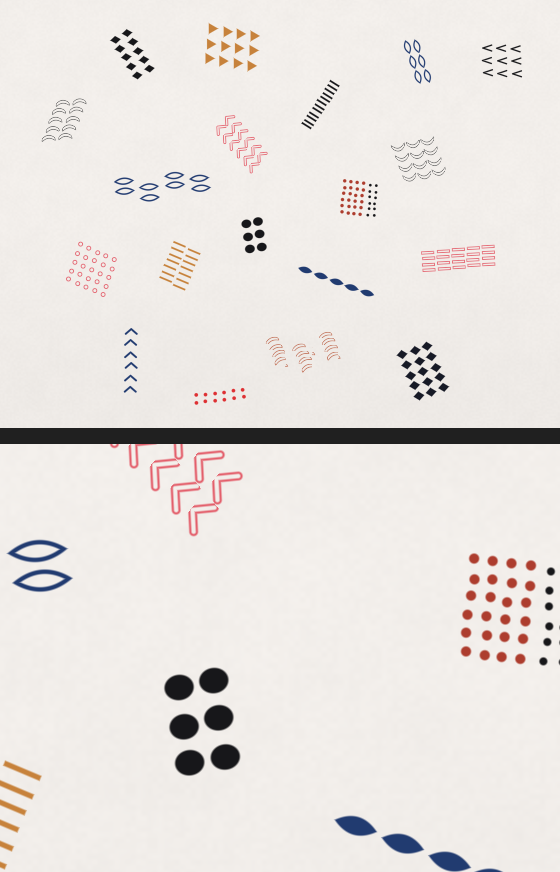
Top: the whole. Bottom: its middle third, enlarged.
Write a Shadertoy shader that draws this pattern.

```glsl
// Small hand-inked blocks of repeated marks scattered over off-white paper.
// The canvas is 588 units high, y pointing down.

float hash(vec2 p) { return fract(sin(dot(p, vec2(127.1, 311.7))) * 43758.5453); }

float noise(vec2 p) {
    vec2 i = floor(p), f = fract(p);
    f = f * f * (3.0 - 2.0 * f);
    return mix(mix(hash(i), hash(i + vec2(1, 0)), f.x),
               mix(hash(i + vec2(0, 1)), hash(i + 1.0), f.x), f.y);
}

// Offset from the nearest mark of a finite slanted lattice, slightly jittered
vec2 cell(vec2 p, vec2 start, vec2 across, vec2 down, vec2 count) {
    mat2 basis = mat2(across, down);
    vec2 id = clamp(round(inverse(basis) * (p - start)), vec2(0), count - 1.0);
    vec2 jitter = vec2(hash(id + start), hash(id + start + 9.3)) - 0.5;
    return p - start - basis * id + 1.6 * jitter;
}

// Shifts columns up and down so that a block zigzags
vec2 zigzag(vec2 p, float left, float pitch) {
    return p - vec2(0, 10.0 * sin(2.0 * round((p.x - left) / pitch)));
}

vec2 turn(vec2 q, float a) { return mat2(cos(a), -sin(a), sin(a), cos(a)) * q; }

// Shapes
float box(vec2 q, vec2 r) {
    vec2 d = abs(q) - r;
    return length(max(d, 0.0)) + min(max(d.x, d.y), 0.0);
}
float oval(vec2 q, vec2 r) { return (length(q / r) - 1.0) * min(r.x, r.y); }
float diamond(vec2 q, vec2 r) { return (dot(abs(q), r.yx) - r.x * r.y) / length(r); }
float leaf(vec2 q, vec2 r) {
    float x = q.x / r.x;
    return (abs(q.y) - r.y * (1.0 - x * x)) / length(vec2(1.0, 2.0 * r.y * x / r.x));
}
float line(vec2 q, vec2 a, vec2 b) {
    vec2 e = b - a;
    return length(q - a - e * clamp(dot(q - a, e) / dot(e, e), 0.0, 1.0));
}
float arch(vec2 q, float bend) {
    return box(q - vec2(0, bend * (q.x * q.x - 35.0)), vec2(7.5, 0.5)) - 1.5;
}
float outline(float d, float w) { return abs(d) - w; }

vec3 ink(vec3 base, vec3 tint, float d) {
    float soft = 0.35 + 441.0 / iResolution.y * 0.6;
    return mix(base, tint, smoothstep(soft, -soft, d));
}

void mainImage(out vec4 fragColor, in vec2 fragCoord) {
    vec2 p = vec2(fragCoord.x, iResolution.y - fragCoord.y) * 588.0 / iResolution.y;

    // Paper with faint mottling, shaded towards the lower edge
    vec3 col = vec3(0.95, 0.935, 0.92) - 0.018 * smoothstep(250.0, 588.0, p.y);
    col += 0.010 * (noise(p * 0.04) - 0.5) + 0.014 * (noise(p * 0.4) - 0.5);

    vec3 black = vec3(0.09, 0.09, 0.10), blue = vec3(0.13, 0.23, 0.44);
    vec3 ochre = vec3(0.78, 0.51, 0.23), pink = vec3(0.89, 0.36, 0.41);
    vec3 red = vec3(0.87, 0.19, 0.20), grey = vec3(0.36), rust = vec3(0.75, 0.42, 0.32);
    vec2 q;

    // Solid diamonds
    q = cell(p, vec2(158, 54), vec2(17, -9), vec2(7.5, 12.5), vec2(2, 5));
    col = ink(col, black, diamond(turn(q, -0.12), vec2(7.2, 5.3)));
    q = cell(p, vec2(553, 487), vec2(17, -5.5), vec2(5.7, 14.2), vec2(3, 5));
    col = ink(col, vec3(0.09, 0.10, 0.15), diamond(turn(q, -0.15), vec2(7.5, 6.2)));

    // Triangles pointing right
    q = cell(p, vec2(293, 40), vec2(19, 3.3), vec2(-2.5, 20), vec2(4, 3));
    col = ink(col, ochre, max(-q.x - 5.5, dot(vec2(q.x, abs(q.y)), vec2(0.5, 0.866)) - 3.7));

    // Leaves: two open blocks and a solid chain
    q = cell(p, vec2(560, 64), vec2(12.5, -1), vec2(7, 21), vec2(2, 3));
    col = ink(col, blue, outline(leaf(turn(q, 1.25), vec2(8.5, 3.7)), 0.85));
    q = cell(zigzag(p, 170.0, 34.5), vec2(170, 249), vec2(34.5, -0.5), vec2(2, 14), vec2(4, 2));
    col = ink(col, blue, outline(leaf(turn(q, -0.08), vec2(12, 4)), 1.0));
    q = cell(p, vec2(420, 371), vec2(21, 7.8), vec2(-8, 21), vec2(5, 1));
    col = ink(col, blue, leaf(turn(q, 0.28), vec2(10, 4.2)));

    // Chevrons pointing left and up
    q = cell(p, vec2(669, 66), vec2(20, 0.5), vec2(0.5, 17), vec2(3, 3));
    col = ink(col, black, line(vec2(q.x, abs(q.y)), vec2(-6, 0), vec2(6, 4)) - 0.9);
    q = cell(p, vec2(180, 455), vec2(20, 0), vec2(-0.2, 16), vec2(1, 6));
    col = ink(col, blue, line(vec2(abs(q.x), q.y), vec2(0, -3.5), vec2(7.5, 3)) - 1.3);

    // Open corner marks in two slanting bands
    q = cell(p, vec2(315, 165), vec2(9, 10.2), vec2(-11, 14), vec2(6, 2));
    float corner = min(line(q, vec2(-4), vec2(6, -5)), line(q, vec2(-4), vec2(-3.5, 6)));
    col = ink(col, pink, outline(corner - 1.5, 0.5));

    // Open arches and hanging crescents
    q = cell(p, vec2(86, 141), vec2(23, -2), vec2(-4.8, 12.2), vec2(2, 5));
    col = ink(col, grey, outline(arch(turn(q, -0.1), 0.05), 0.4));
    q = cell(p, vec2(548, 203), vec2(20, -4), vec2(5, 14), vec2(3, 4));
    col = ink(col, grey, outline(arch(turn(q, -0.2), -0.07), 0.4));
    q = cell(zigzag(p, 374.0, 36.0), vec2(374, 468), vec2(36, 0), vec2(4, 9), vec2(3, 4));
    col = ink(col, rust, outline(arch(turn(q, -0.42), 0.04), 0.45));

    // Bars: a ladder, a double column of strokes, open bricks
    q = cell(p, vec2(460, 115), vec2(13, 8), vec2(-3.5, 5.3), vec2(1, 12));
    col = ink(col, black, box(turn(q, 0.56), vec2(7.5, 1.2)));
    q = cell(p, vec2(247, 336), vec2(19, 10), vec2(-3.2, 8), vec2(2, 7));
    col = ink(col, ochre, box(turn(q, 0.4), vec2(9, 1.2)));
    q = cell(p, vec2(588, 347), vec2(20.5, -2), vec2(0.4, 8), vec2(5, 4));
    col = ink(col, pink, outline(box(turn(q, -0.05), vec2(8.3, 1.6)), 0.5));

    // Dots: two-tone grid, blobs, rings, double row
    q = cell(p, vec2(474, 249), vec2(8.6, 1), vec2(-0.9, 8.4), vec2(4, 6));
    col = ink(col, vec3(0.68, 0.24, 0.18), oval(q, vec2(2.3)));
    q = cell(p, vec2(509, 255), vec2(7.6, 0.5), vec2(-0.6, 8), vec2(2, 6));
    col = ink(col, black, oval(q, vec2(1.8)));
    q = cell(p, vec2(338, 308), vec2(16.5, -3), vec2(2.5, 17), vec2(2, 3));
    col = ink(col, black, oval(turn(q, -0.15), vec2(6.7, 5.8)));
    q = cell(p, vec2(110, 336), vec2(11.8, 5.3), vec2(-3.9, 12), vec2(5, 5));
    col = ink(col, pink, outline(oval(q, vec2(2.7)), 0.55));
    q = cell(p, vec2(269, 543), vec2(13, -1.5), vec2(0.7, 10), vec2(6, 2));
    col = ink(col, red, oval(q, vec2(2.5)));

    fragColor = vec4(col, 1.0);
}
```
